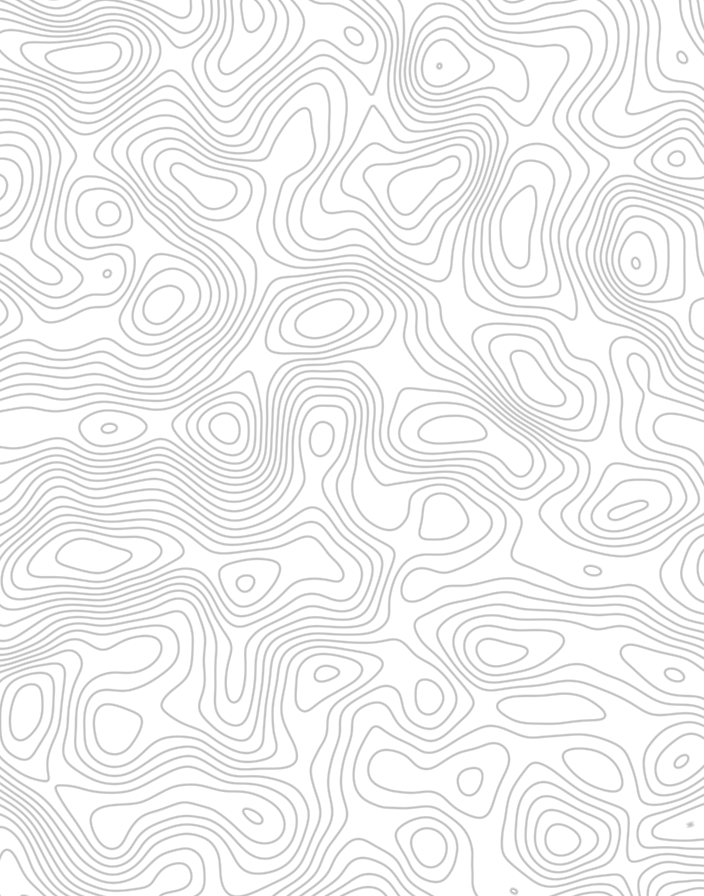
This pattern is drawn by a Shadertoy shader. Its source:

```glsl
// Topographic map: thin grey contour lines of a smooth random terrain on white.

#define CELLS      7.3      // terrain cells per canvas height
#define LEVELS     12.3     // contour levels per unit of height
#define BROAD      0.6      // strength of the wide hills and valleys
#define DETAIL     0.13     // strength of the finer terrain layer
#define WARP       0.22     // sideways bending of the terrain
#define LINE_WIDTH 0.0025   // line width in canvas heights
#define SOFTNESS   1.4      // width of the line edge in pixels
#define SEED       vec2(13.3, 41.7)
#define PAPER      vec3(1.0)
#define INK        vec3(0.76)

// Random unit vector for a lattice point
vec2 latticeGradient(vec2 cell) {
    float angle = 6.28318 * fract(sin(dot(cell, vec2(127.1, 311.7))) * 43758.5);
    return vec2(cos(angle), sin(angle));
}

// Gradient noise with quintic blending
float gradientNoise(vec2 p) {
    vec2 cell = floor(p);
    vec2 f = p - cell;
    vec2 blend = f * f * f * (f * (f * 6.0 - 15.0) + 10.0);
    vec2 right = vec2(1.0, 0.0), up = vec2(0.0, 1.0);
    float a = dot(latticeGradient(cell), f);
    float b = dot(latticeGradient(cell + right), f - right);
    float c = dot(latticeGradient(cell + up), f - up);
    float d = dot(latticeGradient(cell + 1.0), f - 1.0);
    return mix(mix(a, b, blend.x), mix(c, d, blend.x), blend.y);
}

// Terrain height, measured in contour levels
float terrain(vec2 uv) {
    vec2 p = uv * CELLS + SEED;
    p += WARP * vec2(gradientNoise(p * 0.8 + 31.4), gradientNoise(p * 0.8 + 72.9));
    vec2 turned = mat2(0.8, 0.6, -0.6, 0.8) * p;
    return LEVELS * (gradientNoise(p)
                     + BROAD * gradientNoise(turned * 0.5 + 17.2)
                     + DETAIL * gradientNoise(turned * 2.1));
}

void mainImage(out vec4 fragColor, in vec2 fragCoord) {
    float pixel = 1.0 / iResolution.y;
    vec2 uv = fragCoord * pixel;

    // Height and slope by central differences
    vec2 e = vec2(0.001, 0.0);
    float height = terrain(uv);
    vec2 slope = vec2(terrain(uv + e.xy) - terrain(uv - e.xy),
                      terrain(uv + e.yx) - terrain(uv - e.yx)) / (2.0 * e.x);

    // Distance to the nearest contour, in canvas heights
    float dist = abs(fract(height) - 0.5) / max(length(slope), 0.001);

    // Constant line width with a soft edge
    float line = clamp((0.5 * LINE_WIDTH - dist) / (SOFTNESS * pixel) + 0.5, 0.0, 1.0);
    fragColor = vec4(mix(PAPER, INK, line), 1.0);
}
```
